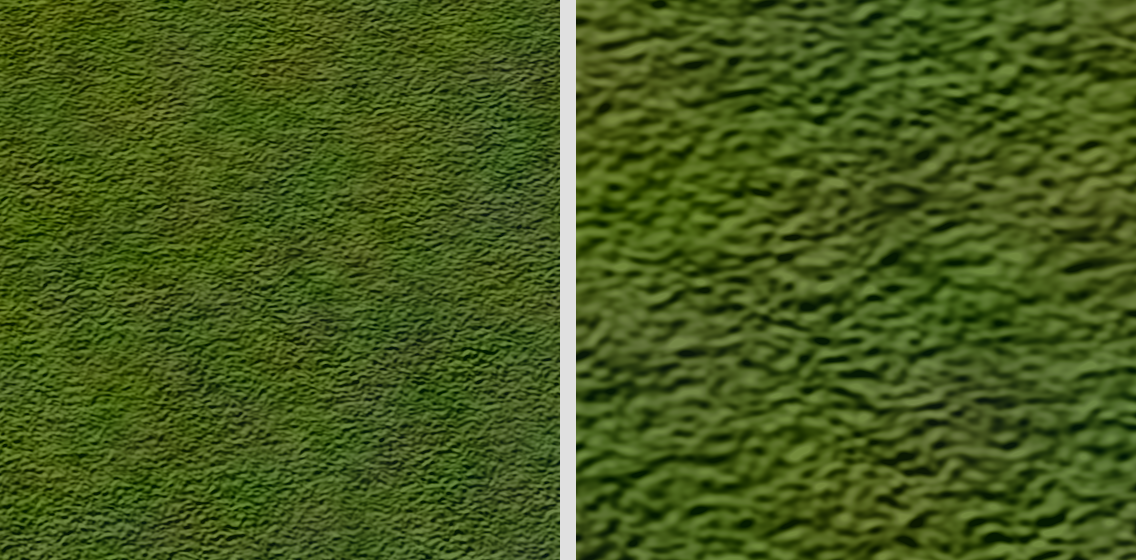
Left, the full canvas; right, a detail of the centre.
A Shadertoy shader for this texture:

```glsl
const float TAU = 6.2831853;

// Layout, in canvas units
const float TILT = 0.10;                  // streaks rise to the right
const float FORESHORTENING = 0.16;        // blades get finer toward the top
const vec2 BLADE_FREQ = vec2(68.0, 100.0);
const vec2 FINE_SCALE = vec2(1.5, 1.45);
const float FINE_WEIGHT = 0.75;
const vec2 TUFT_FREQ = vec2(18.0, 44.0);
const vec2 WARP_FREQ = vec2(26.0, 30.0);
const float WARP_AMOUNT = 0.005;
const float PATCH_FREQ = 4.5;
const vec2 LIGHT_STEP = vec2(-0.0020, 0.0052);

// Tone
const float RELIEF_GAIN = 2.6;
const float TUFT_GAIN = 1.2;
const float PATCH_GAIN = 0.4;
const float TONE_BIAS = -0.16;

// Grass colours from shadow to lit tip, with the tone of each
const int STOPS = 6;
const vec3 GRASS[STOPS] = vec3[STOPS](
    vec3(0.03, 0.10, 0.00), vec3(0.17, 0.25, 0.03), vec3(0.26, 0.34, 0.08),
    vec3(0.32, 0.41, 0.13), vec3(0.37, 0.45, 0.19), vec3(0.45, 0.54, 0.25));
const float TONE[STOPS] = float[STOPS](-2.4, -1.06, -0.31, 0.32, 0.9, 2.1);
const vec3 DRY_SHIFT = vec3(0.045, -0.015, 0.055);
const vec3 SUNNY_SHIFT = vec3(0.035, 0.01, -0.045);

float hash(vec2 cell) {
    uvec2 q = uvec2(ivec2(cell)) * uvec2(1597334U, 3812015U);
    uint n = (q.x ^ q.y) * 1597334U;
    n = (n ^ (n >> 15)) * 2246822U;
    n ^= n >> 13;
    return float(n & 65535U) / 65536.0;
}

float slope(vec2 cell, vec2 corner, vec2 f) {
    float angle = TAU * hash(cell + corner);
    return dot(vec2(cos(angle), sin(angle)), f - corner);
}

float gradientNoise(vec2 p) {
    vec2 cell = floor(p);
    vec2 f = p - cell;
    vec2 u = f * f * f * (f * (f * 6.0 - 15.0) + 10.0);
    float low = mix(slope(cell, vec2(0, 0), f), slope(cell, vec2(1, 0), f), u.x);
    float high = mix(slope(cell, vec2(0, 1), f), slope(cell, vec2(1, 1), f), u.x);
    return mix(low, high, u.y);
}

// Blade height: short clumps with a finer layer turned across them
float bladeHeight(vec2 p) {
    vec2 fine = vec2(p.x + 0.45 * p.y, p.y - 0.15 * p.x);
    return gradientNoise(p * BLADE_FREQ)
         + FINE_WEIGHT * gradientNoise(fine * BLADE_FREQ * FINE_SCALE + 37.0);
}

vec3 grassColor(float tone) {
    vec3 color = GRASS[0];
    for (int i = 1; i < STOPS; i++) {
        float t = clamp((tone - TONE[i - 1]) / (TONE[i] - TONE[i - 1]), 0.0, 1.0);
        color = mix(color, GRASS[i], t);
    }
    return color;
}

void mainImage(out vec4 fragColor, in vec2 fragCoord) {
    vec2 uv = fragCoord / iResolution.y;

    // Tilted, foreshortened and gently warped lawn plane
    vec2 p = vec2(uv.x, uv.y * (1.0 + FORESHORTENING * uv.y) - TILT * uv.x);
    vec2 warp = vec2(gradientNoise(uv * WARP_FREQ + 11.0),
                     gradientNoise(uv * WARP_FREQ + 53.0));
    p += WARP_AMOUNT * warp;

    // Light from above: crests glow, the hollows below them darken
    float relief = bladeHeight(p) - bladeHeight(p + LIGHT_STEP);
    float tufts = gradientNoise(p * TUFT_FREQ + 71.0);
    float patches = gradientNoise(uv * PATCH_FREQ + 19.0);
    float roughness = 1.0 + 0.5 * gradientNoise(uv * 7.0 + 5.0) + 0.15 * (0.5 - uv.y);
    float tone = RELIEF_GAIN * roughness * relief + TUFT_GAIN * tufts
               + PATCH_GAIN * patches + TONE_BIAS;

    // Dry patches to the right, sunny ones to the upper left
    float dry = gradientNoise(uv * vec2(8.0, 12.0) + 83.0) + 0.3 * (uv.x - 0.5);
    float sunny = gradientNoise(uv * vec2(5.0, 8.0) + 29.0) + 0.7 * (uv.y - uv.x);
    vec3 color = grassColor(tone) + dry * DRY_SHIFT + sunny * SUNNY_SHIFT;

    fragColor = vec4(clamp(color, 0.0, 1.0), 1.0);
}
```
